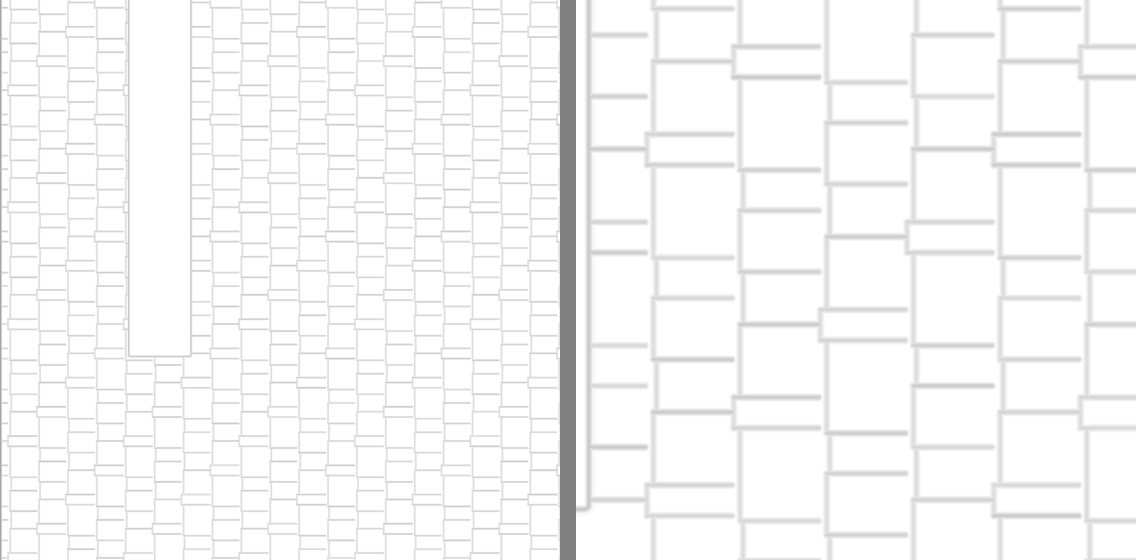
Left, the full canvas; right, a detail of the centre.
Write a Shadertoy shader that draws this pattern.

```glsl
// Pale brick-like columns of stacked boxes, each column raised a quarter period
// over its left neighbour, with a blank outlined panel hanging from the top edge.
// Each box is a jogged left side and a short top line, drawn as soft segments.

const float COLUMN_PITCH  = 0.0516;
const float FIRST_COLUMN  = 0.0182;   // left side of column 0
const float STACK_PERIOD  = 0.2088;   // height of one stack of six boxes
const float STACK_TOP     = 0.1523;   // top of the stack in column 0, from above
const float COLUMN_RISE   = 0.25;     // rise per column, in stack periods
const float LINE_REACH    = 0.0468;   // where top lines end, short of the next column

const float LINE_RADIUS   = 0.0031;
const float TOP_INK       = 0.205;
const float SIDE_INK      = 0.135;
const float INK_VARIATION = 0.3;

const vec2  PANEL_MIN     = vec2(0.2300, -0.1);
const vec2  PANEL_MAX     = vec2(0.3410, 0.6365);
const float PANEL_CORNER  = 0.003;
const float PANEL_INK     = 0.21;
const float SHADOW_INK    = 0.05;
const float SHADOW_RADIUS = 0.006;
const float MARGIN_X      = 0.0013;
const float MARGIN_INK    = 0.36;

const int BOXES = 6;
// Top of each box within the stack, in stack periods
const float BOX_TOP[BOXES] = float[](0.0, 0.0873, 0.352, 0.467, 0.642, 0.792);
// Sideways jog of each box's left side
const float BOX_JOG[BOXES] = float[](-0.0038, 0.0, 0.0018, 0.0, 0.0018, 0.0);

float hash(vec3 p) {
    p = fract(p * vec3(0.1031, 0.1030, 0.0973));
    p += dot(p, p.yzx + 33.33);
    return fract((p.x + p.y) * p.z);
}

float boxDistance(vec2 p, vec2 halfSize) {
    vec2 q = abs(p) - halfSize;
    return length(max(q, 0.0)) + min(max(q.x, q.y), 0.0);
}

// Soft stroke coverage, never narrower than a pixel
float stroke(float d, float radius, float pixel) {
    return 1.0 - smoothstep(0.0, max(radius, pixel), abs(d));
}

// Ink of one column; p has its origin at the upper left
float columnInk(vec2 p, float column, float pixel) {
    float x = p.x - FIRST_COLUMN - column * COLUMN_PITCH;
    float y = (p.y - STACK_TOP) / STACK_PERIOD + column * COLUMN_RISE;
    float ink = 0.0;

    for (int k = 0; k < BOXES; k++) {
        float top = BOX_TOP[k];
        float bottom = k + 1 < BOXES ? BOX_TOP[k + 1] : 1.0;
        float jog = BOX_JOG[k];

        // Top line, starting at the outermost adjoining side
        float row = floor(y - top + 0.5);
        float start = min(jog, BOX_JOG[(k + BOXES - 1) % BOXES]);
        vec2 toTop = vec2(x - 0.5 * (start + LINE_REACH), (y - top - row) * STACK_PERIOD);
        float topDist = boxDistance(toTop, vec2(0.5 * (LINE_REACH - start), 0.0));
        float wear = 1.0 - INK_VARIATION * hash(vec3(column + 40.0, row + 20.0, float(k)));
        ink = max(ink, TOP_INK * wear * stroke(topDist, LINE_RADIUS, pixel));

        // Left side
        float middle = 0.5 * (top + bottom);
        float sideY = fract(y - middle + 0.5) - 0.5;
        vec2 toSide = vec2(x - jog, sideY * STACK_PERIOD);
        float sideDist = boxDistance(toSide, vec2(0.0, 0.5 * (bottom - top) * STACK_PERIOD));
        ink = max(ink, SIDE_INK * stroke(sideDist, LINE_RADIUS, pixel));
    }
    return ink;
}

void mainImage(out vec4 fragColor, in vec2 fragCoord) {
    vec2 p = fragCoord / iResolution.xy;
    p.y = 1.0 - p.y;
    float pixel = 1.0 / min(iResolution.x, iResolution.y);

    // Columns: the next one's sides jut into this cell
    float column = floor((p.x - FIRST_COLUMN) / COLUMN_PITCH);
    float ink = 0.0;
    for (int i = -1; i <= 1; i++)
        ink = max(ink, columnInk(p, column + float(i), pixel));

    // Panel: faint shadow, blank inside, outline
    vec2 panelHalf = 0.5 * (PANEL_MAX - PANEL_MIN);
    vec2 toPanel = p - 0.5 * (PANEL_MAX + PANEL_MIN);
    float panel = boxDistance(toPanel, panelHalf - PANEL_CORNER) - PANEL_CORNER;
    ink = max(ink, SHADOW_INK * stroke(max(panel, 0.0), SHADOW_RADIUS, pixel));
    ink *= smoothstep(-0.5 * pixel, 0.5 * pixel, panel);
    ink = max(ink, PANEL_INK * stroke(panel, LINE_RADIUS, pixel));

    // Margin rule along the left edge
    ink = max(ink, MARGIN_INK * stroke(p.x - MARGIN_X, LINE_RADIUS, pixel));

    fragColor = vec4(vec3(1.0 - ink), 1.0);
}
```
